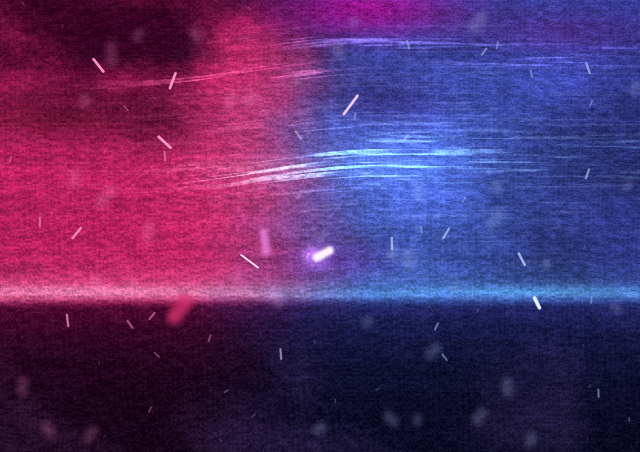
This background is drawn by a WebGL 1 fragment shader. Its source:

```glsl
precision highp float;
// Abstract neon backdrop: crimson haze on the left meets blue haze on the right
// above a glowing horizon and a dark floor. Value noise shapes the clouds and
// stretched streaks; a jittered grid of soft capsules scatters the sparks.
uniform vec2 u_resolution;

float hash(vec2 p) {
  return fract(sin(dot(p, vec2(127.1, 311.7))) * 43758.545);
}

float noise(vec2 p) {
  vec2 i = floor(p), f = fract(p);
  f = f * f * (3.0 - 2.0 * f);
  return mix(mix(hash(i), hash(i + vec2(1.0, 0.0)), f.x),
             mix(hash(i + vec2(0.0, 1.0)), hash(i + 1.0), f.x), f.y);
}

float fbm(vec2 p) {
  float sum = 0.0, gain = 0.53;
  for (int i = 0; i < 4; i++) {
    sum += gain * noise(p);
    p = p * 2.03 + 7.3;
    gain *= 0.5;
  }
  return sum;
}

// Gaussian falloff around a centre
float glow(vec2 p, vec2 centre, vec2 radius) {
  vec2 d = (p - centre) / radius;
  return exp(-dot(d, d));
}

// Soft capsule, with lengths in canvas heights
float spark(vec2 d, float angle, float halfLength, float radius, float blur) {
  vec2 along = vec2(cos(angle), sin(angle));
  d -= along * clamp(dot(d, along), -halfLength, halfLength);
  float edge = max(blur, 0.7 / u_resolution.y);
  return 1.0 - smoothstep(-edge, edge, length(d) - radius);
}

// Haze above the horizon
vec3 haze(vec2 uv, float cloud, float cool) {
  float lit = 1.0 - smoothstep(0.55, 1.0, uv.y + 0.7 * (cloud - 0.5));
  vec3 crimson = mix(vec3(0.21, 0.01, 0.13), vec3(0.73, 0.13, 0.36), lit);
  crimson *= 1.0 - 0.35 * glow(uv, vec2(0.1, 0.74), vec2(0.2, 0.06));
  float shine = glow(uv, vec2(0.66, 0.52), vec2(0.24, 0.36));
  vec3 blue = mix(vec3(0.17, 0.19, 0.48), vec3(0.27, 0.37, 0.76), shine);
  blue *= 0.62 + 0.76 * cloud;
  vec3 col = mix(crimson, blue, cool);
  col += vec3(0.12, 0.11, 0.13) * glow(uv, vec2(0.44, 0.64), vec2(0.13, 0.25));
  col = mix(col, vec3(0.19, 0.15, 0.43), 0.65 * glow(uv, vec2(0.6, 0.78), vec2(0.1, 0.06)));
  col = mix(col, vec3(0.36, 0.2, 0.62), 0.6 * glow(uv, vec2(0.52, 0.42), vec2(0.08, 0.04)));
  col = mix(col, vec3(0.35, 0.14, 0.5), 0.5 * glow(uv, vec2(0.88, 0.93), vec2(0.14, 0.05)));
  return mix(col, vec3(0.66, 0.06, 0.56), 0.85 * glow(uv, vec2(0.57, 0.98), vec2(0.14, 0.06)));
}

// Light stretched sideways: a sheaf rising to the right, and fainter strands
vec3 streaks(vec2 uv, float cool) {
  float y = uv.y - 0.597 - 0.055 * smoothstep(0.18, 0.6, uv.x);
  float fibre = noise(vec2(uv.x * 8.0, y * 140.0)) * noise(vec2(uv.x * 17.0 + 5.0, y * 290.0));
  float strand = smoothstep(0.22, 0.65, fibre);
  float width = 0.008 + 0.04 * smoothstep(0.2, 0.55, uv.x);
  float sheaf = exp(-y * y / (width * width)) * smoothstep(0.2, 0.42, uv.x)
              * (1.0 - 0.7 * smoothstep(0.6, 0.8, uv.x));
  vec3 tint = mix(vec3(0.34, 0.62, 0.52), vec3(0.28, 0.52, 0.5), cool);
  float core = glow(uv, vec2(0.4, 0.63), vec2(0.1, 0.02)) + glow(uv, vec2(0.62, 0.63), vec2(0.07, 0.025));
  vec3 col = tint * (sheaf * (0.07 + 0.85 * strand) + 0.28 * core * (0.4 + strand));
  float upper = uv.y - 0.815 - 0.1 * (uv.x - 0.22);
  float thin = glow(vec2(uv.x, upper), vec2(0.42, 0.0), vec2(0.19, 0.014));
  float right = glow(uv, vec2(0.87, 0.88), vec2(0.14, 0.025))
              + 0.7 * glow(uv, vec2(0.57, 0.91), vec2(0.15, 0.025));
  col += strand * (thin * vec3(0.4, 0.2, 0.3) + right * vec3(0.3, 0.32, 0.5));
  return col + 0.1 * strand * glow(uv, vec2(0.65, 0.65), vec2(0.45, 0.22));
}

void main() {
  vec2 uv = gl_FragCoord.xy / u_resolution;
  vec2 s = vec2(u_resolution.x / u_resolution.y, 1.0);
  vec2 p = uv * s;
  float cloud = fbm(p * vec2(3.4, 4.6) + 2.0);
  cloud = clamp(0.5 + 1.3 * (cloud - 0.5), 0.0, 1.0);
  float cool = smoothstep(0.25, 0.58, uv.x + 0.16 * (cloud - 0.5) - 0.05 * (uv.y - 0.5));

  // Haze and floor meet at the horizon
  vec3 sky = haze(uv, cloud, cool) + streaks(uv, cool);
  float depth = max(0.34 - uv.y, 0.0);
  vec3 nearFloor = mix(vec3(0.36, 0.04, 0.21), vec3(0.15, 0.17, 0.44), cool);
  vec3 farFloor = mix(vec3(0.075, 0.015, 0.085), vec3(0.035, 0.035, 0.12), cool);
  vec3 ground = mix(farFloor, nearFloor, exp(-depth * 9.5));
  ground += 0.1 * smoothstep(0.5, 0.85, cloud) * vec3(0.8, 0.5, 0.9);
  vec3 col = mix(ground, sky, smoothstep(0.315, 0.348, uv.y));

  // Horizon light
  vec3 beam = mix(vec3(0.16, 0.28, 0.25), vec3(0.1, 0.24, 0.24), cool);
  float ends = 0.7 + 0.6 * abs(uv.x - 0.5);
  float ragged = 0.75 + 0.5 * noise(vec2(uv.x * 6.0, uv.y * 160.0));
  col += beam * ends * ragged * exp(-pow((uv.y - 0.353) / 0.017, 2.0));
  col += beam * 0.3 * exp(-pow((uv.y - 0.365) / 0.045, 2.0)) * smoothstep(0.32, 0.35, uv.y);

  // Ragged bands, broken dashes and grain
  float bands = noise(vec2(uv.x * 3.0, uv.y * 75.0)) - 0.5;
  float dashes = noise(vec2(uv.x * 110.0, uv.y * 230.0)) - 0.5;
  float grain = noise(p * 350.0 + 9.0) - 0.5;
  col *= 1.0 + 0.12 * bands + 0.24 * dashes + 0.2 * grain;
  col += 0.065 * grain + 0.03 * dashes;

  // Scattered sparks, one in each jittered cell
  vec3 sparkTint = mix(vec3(1.0, 0.6, 0.8), vec3(0.75, 0.83, 1.0), cool);
  for (int i = 0; i < 117; i++) {
    float n = float(i);
    vec2 cell = vec2(mod(n, 13.0), floor(n / 13.0));
    vec2 at = (cell + vec2(hash(cell + 3.1), hash(cell + 8.7))) / vec2(13.0, 9.0);
    float size = hash(cell + 15.3), soft = step(0.65, hash(cell + 21.9));
    float light = mix(0.15 + 0.85 * size * size, 0.2, soft);
    float shape = spark(p - at * s, 0.5 + 1.9 * hash(cell + 31.7), 0.002 + 0.016 * size * size,
      mix(0.001 + 0.002 * size, 0.008 + 0.006 * size, soft), mix(0.001, 0.012, soft));
    col = mix(col, sparkTint, light * shape);
  }

  // Larger foreground sparks
  col += vec3(0.4, 0.28, 0.45) * glow(p, vec2(0.492, 0.433) * s, vec2(0.03, 0.022));
  col = mix(col, vec3(1.0, 0.95, 1.0), spark(p - vec2(0.505, 0.438) * s, 0.5, 0.016, 0.009, 0.006));
  col = mix(col, vec3(0.9, 0.5, 0.85), 0.8 * spark(p - vec2(0.414, 0.465) * s, 1.7, 0.02, 0.009, 0.008));
  col = mix(col, vec3(0.85, 0.2, 0.43), 0.75 * spark(p - vec2(0.281, 0.316) * s, 0.95, 0.02, 0.016, 0.013));
  col = mix(col, vec3(1.0, 0.88, 0.96), spark(p - vec2(0.39, 0.422) * s, -0.64, 0.023, 0.002, 0.001));
  col = mix(col, vec3(0.95, 0.8, 0.95), spark(p - vec2(0.548, 0.768) * s, 0.93, 0.025, 0.003, 0.002));
  col = mix(col, vec3(0.9, 0.95, 1.0), spark(p - vec2(0.839, 0.33) * s, -1.1, 0.012, 0.004, 0.002));
  gl_FragColor = vec4(clamp(col, 0.0, 1.0), 1.0);
}
```
